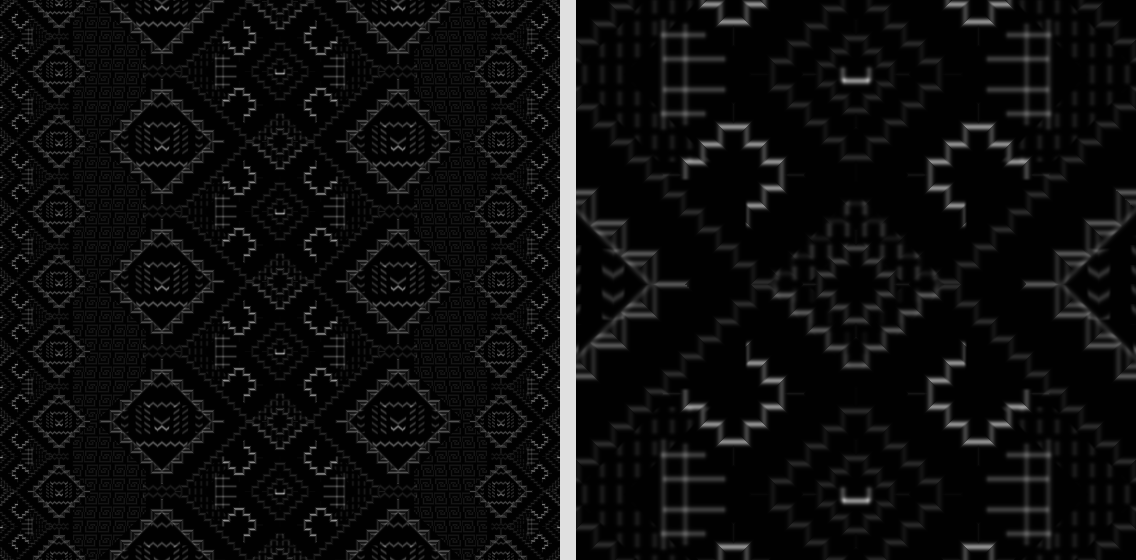
Left: the whole. Right: its middle third, enlarged.
Reproduce this pattern procedurally as a three.js fragment shader.

```glsl
// Dark woven ornament: faint grey stepped diamonds, hooks and stair-edged medallions,
// mirrored left to right with four repeats up, flanked by half-size copies (eight up).
// Stair and zigzag distance functions are stroked softly; 768 units span the canvas.
varying vec2 vUv;

float ink(float d, float w) { return exp(-d * d / (w * w)); }

float inside(float d) { return smoothstep(-1.0, 1.0, d); }

float bar(vec2 p, vec2 halfSize, float w) {
  return ink(length(max(abs(p) - halfSize, 0.0)), w);
}

// Staircase along x + y = r; treads are brighter than risers
float stair(vec2 p, float r, float tread, float w) {
  float phase = mod(p.x - p.y, 2.0 * tread);
  float d = 0.5 * (p.x + p.y - r - abs(phase - tread) + 0.5 * tread);
  return ink(d, w) * mix(0.45, 1.0, smoothstep(-1.0, 1.0, phase - tread));
}

float zigzag(vec2 p, float reach, float w) {
  float rise = 0.8 * (abs(mod(p.x, 12.0) - 6.0) - 3.0);
  return ink(0.78 * (p.y - rise), w) * inside(reach - abs(p.x));
}

// Rows of short upright dashes
float ticks(vec2 p, float w) {
  vec2 c = mod(p, vec2(8.0, 10.0)) - vec2(4.0, 5.0);
  return bar(c, vec2(0.0, 2.0), w);
}

// Column of slanted marks at distance x on both sides
float slants(vec2 a, float y, float x, float w) {
  float s = a.x - x;
  float d = mod(y, 9.0) - 4.5 - 0.7 * s;
  return ink(0.8 * d, w) * inside(4.0 - abs(s)) * inside(20.0 - abs(y - 2.0));
}

float medallion(vec2 m, float w) {
  vec2 a = abs(m);
  float u = a.x + a.y;
  float edge = 0.32 * stair(a, 77.0, 14.0, w) + 0.24 * stair(a, 68.0, 14.0, w);
  float v = edge * inside(u - 67.0) + 0.13 * ink(0.7 * (u - 68.0), w);

  // Wavy frame with slanted sides
  v += 0.25 * zigzag(m - vec2(0.0, 23.0), 25.0, w);
  v += 0.32 * zigzag(m + vec2(0.0, 31.0), 35.0, w);
  v += 0.22 * slants(a, m.y, 20.0, w) + 0.17 * slants(a, m.y, 32.0, w);

  // Nested chevrons in the middle and at the corners
  v += 0.45 * zigzag(m + vec2(0.0, 9.0), 10.0, w);
  v += 0.25 * ink(0.75 * (m.y - 0.7 * a.x + 3.0), w) * inside(11.0 - a.x);
  v += 0.2 * zigzag(m - vec2(0.0, 50.0), 15.0, w);
  float bend = mod(m.y, 11.0) - 5.5 - 0.6 * abs(a.x - 51.0) + 1.5;
  v += 0.18 * ink(0.85 * bend, w) * inside(5.0 - abs(a.x - 51.0)) * inside(16.0 - a.y);
  return v;
}

// One mirrored band; p.x is the distance from its axis
float band(vec2 p, float w) {
  float y = mod(p.y + 96.0, 192.0) - 96.0;
  float between = mod(p.y, 192.0) - 96.0;
  vec2 a = vec2(p.x, abs(y));
  vec2 b = vec2(p.x, abs(between));
  float v = medallion(vec2(p.x - 162.0, y), w);

  // Axis diamonds, lit from below
  float lower = 1.0 - smoothstep(-4.0, 4.0, y);
  float u = a.x + a.y;
  v += mix(0.07, 0.32, lower) * stair(a, 38.0, 8.0, w);
  v += 0.24 * stair(a, 18.0, 6.0, w);
  v += 0.13 * ticks(a, w) * inside(u - 22.0) * inside(42.0 - u) * (1.0 - 0.7 * lower);
  v += 0.15 * stair(b, 40.0, 8.0, w) + 0.14 * stair(b, 18.0, 6.0, w);
  v += 0.55 * bar(vec2(p.x, between + 3.0), vec2(5.0, 0.0), w);
  v += 0.25 * bar(vec2(p.x - 6.0, between), vec2(0.0, 2.0), w);

  // Lattice and its dotted lining
  float lattice = a.x - a.y;
  v += 0.16 * stair(vec2(a.x, -a.y), 42.0, 8.0, w);
  v += 0.09 * ticks(a, w) * inside(lattice - 10.0) * inside(34.0 - lattice) * inside(40.0 - b.y);
  v += 0.1 * zigzag(vec2(p.x - 162.0, b.y - 5.0), 26.0, w);

  // Open hooks facing the medallion
  vec2 h = a - vec2(56.0, 50.0);
  float gap = inside(h.x + 6.0) * inside(-h.y - 2.0);
  v += 0.55 * stair(abs(h), 24.0, 8.0, w) * (1.0 - gap);

  // Crossed ladders between hooks
  v += 0.14 * bar(b - vec2(78.0, 0.0), vec2(0.0, 22.0), w);
  v += 0.14 * bar(b - vec2(88.0, 8.0), vec2(0.0, 16.0), w);
  v += 0.22 * bar(b - vec2(74.0, 7.0), vec2(13.0, 0.0), w);
  v += 0.22 * bar(b - vec2(79.0, 18.0), vec2(9.0, 0.0), w);
  return v;
}

// Square spirals, turned in alternate cells
float meander(vec2 p) {
  vec2 cell = floor(p / 19.2);
  vec2 c = mod(p, 19.2) - 9.6;
  c *= mod(cell.x + cell.y, 2.0) * 2.0 - 1.0;
  c.x += c.y > 0.0 ? 2.4 : 0.0;
  float r = max(abs(c.x), abs(c.y));
  return ink(mod(r, 4.8) - 2.4, 1.1) * inside(9.0 - r);
}

float outsideMedallion(vec2 p) {
  float y = mod(p.y + 96.0, 192.0) - 96.0;
  return inside(abs(p.x - 162.0) + abs(y) - 90.0);
}

void main() {
  vec2 p = vec2(abs(vUv.x - 0.5) * 768.0, vUv.y * 768.0 - 382.0);
  vec2 flank = 2.0 * vec2(384.0 - p.x, p.y);
  float shade = 0.004 + band(p, 1.5) + 0.85 * band(flank, 2.1);
  float keys = inside(p.x - 184.0) * inside(284.0 - p.x);
  keys *= outsideMedallion(p) * outsideMedallion(flank);
  shade += 0.085 * meander(p) * keys;
  gl_FragColor = vec4(vec3(min(shade, 0.7)), 1.0);
}
```
